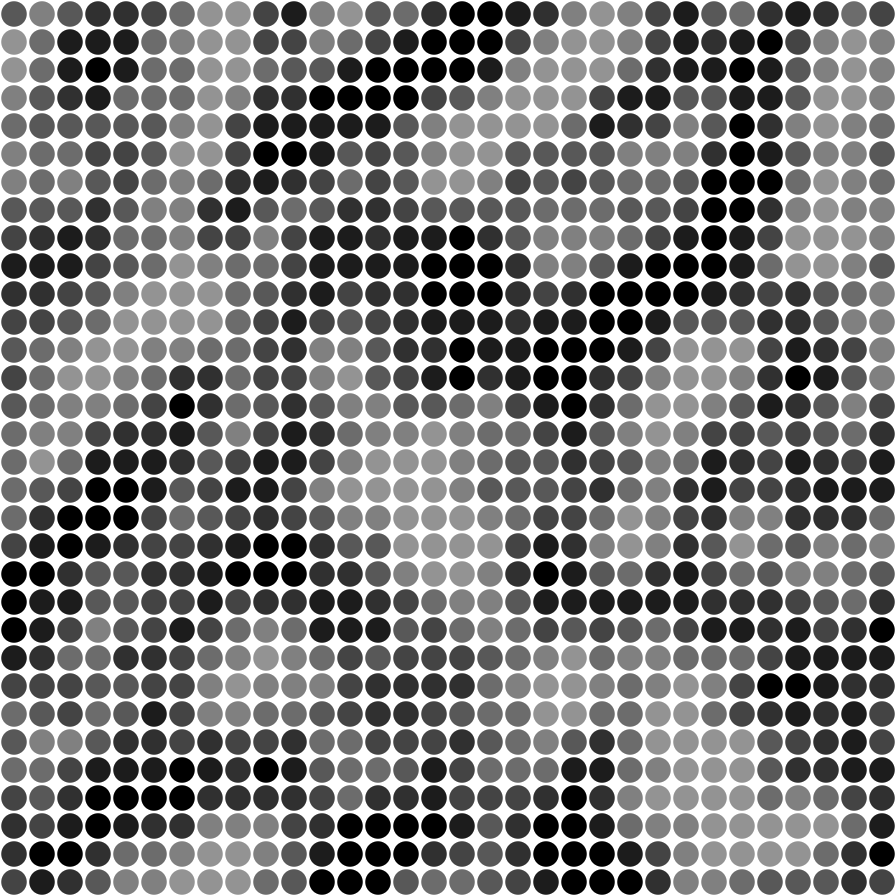
Give the GLSL for this pattern, as a WebGL 1 fragment shader.

```glsl
precision highp float;
// A square grid of round dots on white, each filled with one flat grey.
// Two octaves of gradient noise, sampled once per dot and stretched along
// the rising diagonal, are evened out and cut into eight tones.

#define DOT_COUNT 32.0       // dots across and down
#define DOT_RADIUS 0.455     // in cells
#define TONE_COUNT 8.0
#define DARK_TONE 0.11       // first tone above black
#define TONE_STEP 0.078
#define FREQ_ALONG 0.16      // noise cells per dot, along the diagonal
#define FREQ_ACROSS 0.26     // noise cells per dot, across the diagonal
#define DETAIL_WEIGHT 0.5    // strength of the finer octave
#define SPREAD 6.2           // evens out how often each tone occurs
#define SEED vec2(17.3, 41.7)

uniform vec2 u_resolution;

// Unit gradient with a pseudo-random direction for a lattice point
vec2 latticeGradient(vec2 lattice) {
  float h = fract(sin(dot(lattice, vec2(127.1, 311.7))) * 43758.55);
  float angle = 6.28319 * h;
  return vec2(cos(angle), sin(angle));
}

float gradientNoise(vec2 p) {
  vec2 i = floor(p);
  vec2 f = p - i;
  vec2 w = f * f * f * (f * (f * 6.0 - 15.0) + 10.0);
  float a = dot(latticeGradient(i), f);
  float b = dot(latticeGradient(i + vec2(1.0, 0.0)), f - vec2(1.0, 0.0));
  float c = dot(latticeGradient(i + vec2(0.0, 1.0)), f - vec2(0.0, 1.0));
  float d = dot(latticeGradient(i + vec2(1.0, 1.0)), f - vec2(1.0, 1.0));
  return mix(mix(a, b, w.x), mix(c, d, w.x), w.y);
}

// Grey of one dot: clumped noise mapped to evenly used, discrete tones
float dotTone(vec2 cell) {
  vec2 diagonal = vec2(cell.x + cell.y, cell.y - cell.x) * 0.7071;
  vec2 p = diagonal * vec2(FREQ_ALONG, FREQ_ACROSS) + SEED;
  float n = gradientNoise(p) + DETAIL_WEIGHT * gradientNoise(p * 2.13 + 9.4);
  float even = 1.0 / (1.0 + exp(-SPREAD * n));
  float level = min(floor(even * TONE_COUNT), TONE_COUNT - 1.0);
  return step(0.5, level) * (DARK_TONE + TONE_STEP * (level - 1.0));
}

void main() {
  // Grid space: one unit per dot
  vec2 grid = gl_FragCoord.xy / u_resolution * DOT_COUNT;
  float pixel = DOT_COUNT / min(u_resolution.x, u_resolution.y);

  // Disc with a one-pixel soft edge
  float edge = length(fract(grid) - 0.5) - DOT_RADIUS;
  float coverage = clamp(0.5 - edge / pixel, 0.0, 1.0);

  float grey = mix(1.0, dotTone(floor(grid)), coverage);
  gl_FragColor = vec4(vec3(grey), 1.0);
}
```
